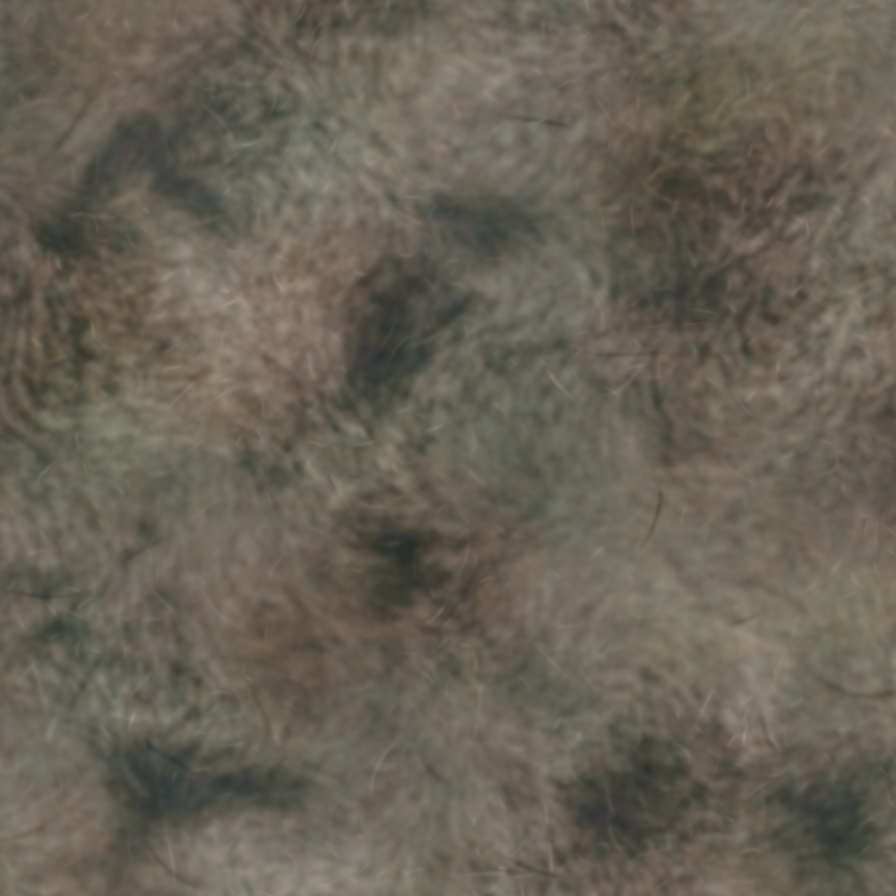
Write a Shadertoy shader that draws this texture.

```glsl
// Soft matted dry grass and moss with dark hollows, fine streaks and pale curved fibres.

const float PI = 3.14159265;

vec2 hash2(vec2 p) {
    vec3 q = fract(p.xyx * vec3(0.1031, 0.1030, 0.0973));
    q += dot(q, q.yzx + 33.33);
    return fract((q.xx + q.yz) * q.zy);
}

mat2 rotation(float a) {
    float c = cos(a), s = sin(a);
    return mat2(c, -s, s, c);
}

float slope(vec2 corner, vec2 offset) {
    return dot(hash2(corner + 57.0) - 0.5, offset);
}

// Gradient noise, roughly -0.7 to 0.7
float noise(vec2 p) {
    vec2 cell = floor(p), f = p - cell, e = vec2(1.0, 0.0);
    vec2 u = f * f * (3.0 - 2.0 * f);
    float low = mix(slope(cell, f), slope(cell + e, f - e), u.x);
    float high = mix(slope(cell + e.yx, f - e.yx), slope(cell + 1.0, f - 1.0), u.x);
    return 2.4 * mix(low, high, u.y);
}

float fbm(vec2 p, int octaves) {
    const mat2 turn = mat2(1.68, 1.14, -1.14, 1.68);
    float sum = 0.0, amp = 0.6;
    for (int i = 0; i < octaves; i++) {
        sum += amp * noise(p);
        p = turn * p + 17.3;
        amp *= 0.5;
    }
    return sum;
}

// Stretched noise blended between the two nearest of six directions
float streaks(vec2 p, float direction, vec2 scale) {
    float slot = direction * 6.0 / PI, first = floor(slot);
    float blend = slot - first, sum = 0.0;
    for (int i = 0; i < 2; i++) {
        float k = mod(first + float(i), 6.0);
        float w = i == 0 ? 1.0 - blend : blend;
        sum += w * noise(rotation(k * PI / 6.0) * p * scale + k * 31.7);
    }
    return sum * inversesqrt(1.0 - 2.0 * blend * (1.0 - blend));
}

// Scattered bent fibres; width is in canvas units
float fibres(vec2 p, float cells, float width, float density, float seed) {
    vec2 q = p * cells, home = floor(q - 0.5);
    float cover = 0.0;
    for (int i = 0; i < 4; i++) {
        vec2 id = home + vec2(i & 1, i >> 1);
        vec2 kind = hash2(id + seed);
        if (kind.x > density) continue;
        vec2 place = hash2(id + seed + 71.0), look = hash2(id + seed + 139.0);
        vec2 d = rotation(look.x * PI) * (q - id - 0.5 - 0.8 * (place - 0.5));
        d.y += (kind.y - 0.5) * 1.4 * d.x * d.x;
        float across = d.y / (width * cells);
        float along = 1.0 - smoothstep(0.2, 1.0, abs(d.x) / mix(0.25, 0.6, look.y));
        cover = max(cover, mix(0.35, 1.0, place.x) * along * exp(-across * across));
    }
    return cover;
}

// Even ramp from dark hollow to pale straw
vec3 grassColour(float tone) {
    const vec3 hollow = vec3(0.165, 0.185, 0.175);
    const vec3 shadow = vec3(0.272, 0.265, 0.230);
    const vec3 straw = vec3(0.410, 0.378, 0.325);
    const vec3 pale = vec3(0.610, 0.580, 0.520);
    vec3 c = mix(hollow, shadow, clamp(tone / 0.3, 0.0, 1.0));
    c = mix(c, straw, clamp((tone - 0.3) / 0.3, 0.0, 1.0));
    return mix(c, pale, clamp((tone - 0.6) / 0.55, 0.0, 1.0));
}

void mainImage(out vec4 fragColor, in vec2 fragCoord) {
    vec2 uv = fragCoord / min(iResolution.x, iResolution.y);
    vec2 warp = vec2(noise(uv * 7.0 + 3.1), noise(uv * 7.0 + 41.7));
    vec2 p = uv + 0.045 * warp;

    // Broad light areas and dark hollows
    float broad = fbm(p * 4.0 + 8.4, 3);
    float hollow = smoothstep(0.06, 0.34, fbm(p * vec2(3.8, 5.0) + 23.9, 3));
    float crispness = mix(0.7, 1.3, smoothstep(-0.25, 0.3, noise(uv * 4.0 + 61.0)));
    crispness *= 1.0 - 0.35 * hollow;

    // Matted detail
    float direction = 1.9 + 4.5 * noise(uv * 4.0 + 12.0);
    float coarse = streaks(p, direction, vec2(13.0, 34.0));
    float fine = streaks(uv + 0.006 * warp, direction + 0.4, vec2(38.0, 84.0));
    float mottle = fbm(uv * 52.0 + 5.0, 2);
    float detail = 0.18 * coarse + 0.21 * fine + 0.34 * mottle;

    float tone = 0.64 + 0.60 * broad - 0.38 * hollow + crispness * detail;

    // Pale fibres and dark twigs
    float hair = fibres(p, 32.0, 0.0026, 0.5, 11.0);
    float blades = fibres(p, 14.0, 0.0030, 0.3, 47.0);
    float twigs = fibres(p, 8.0, 0.0040, 0.3, 83.0);
    tone += crispness * (0.15 * hair + 0.18 * blades) - 0.20 * twigs;

    // Rosy, olive and grey drifts of colour
    float warmth = fbm(uv * 4.2 + 35.0, 2) + 0.35 * noise(uv * 38.0 + 9.0);
    float green = fbm(uv * 5.0 + 77.0, 2) + 0.25 * noise(uv * 45.0 + 2.0);
    vec3 colour = grassColour(tone);
    colour += warmth * vec3(0.060, -0.010, -0.045);
    colour += green * vec3(-0.020, 0.018, -0.018);
    colour += hollow * vec3(-0.014, 0.002, 0.008);
    fragColor = vec4(clamp(colour, 0.0, 1.0), 1.0);
}
```
